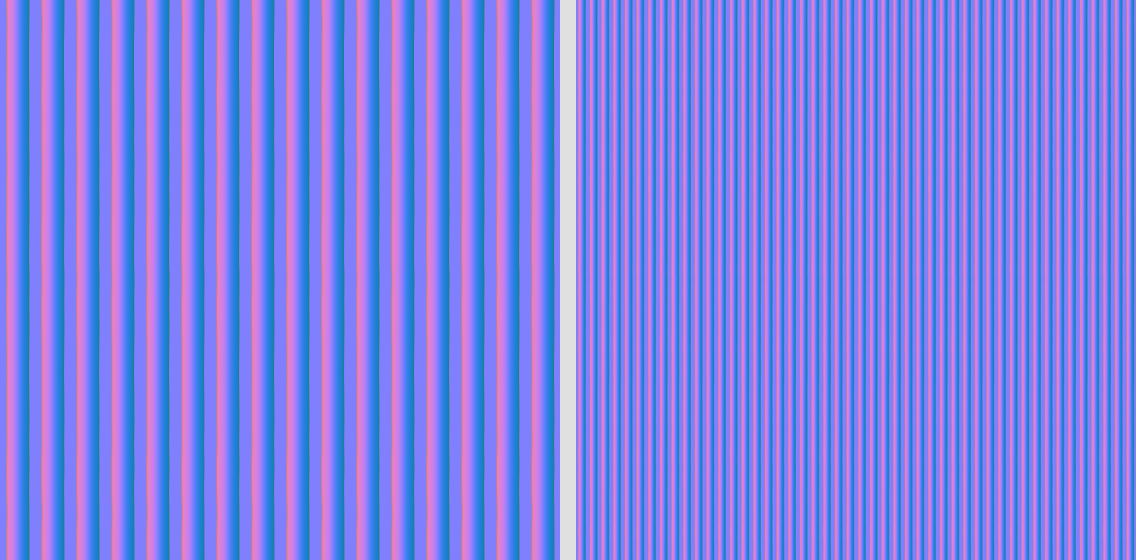
Left, the tile; right, the same tile 3 across and 3 down.
Write a WebGL 1 fragment shader that draws this texture map.

```glsl
precision highp float;
// Tangent-space normal map of upright rounded ribs on a flat sheet.
// Each rib has a parabolic section, so its slope grows linearly from the crest;
// thin steep rims close its sides and waver slightly along the height.

uniform vec2 u_resolution;

#define RIBS 16.0          // repeats across
#define RIB_LEFT 0.197     // rib sides, as fractions of one repeat
#define RIB_RIGHT 0.822
#define SLOPE 1.6          // steepness of the section at its sides
#define RIM_WIDTH 0.026    // fraction of one repeat
#define WAVER 0.007        // sideways drift of the rims
#define WAVER_CELLS 24.0   // noise cells over the height
#define RIM_LEFT_COLOR vec3(0.83, 0.50, 0.40)
#define RIM_RIGHT_COLOR vec3(0.10, 0.50, 0.45)

float hash(float cell, float seed) {
  return fract(sin(cell * 12.99 + seed * 78.23) * 437.58);
}

// Value noise in -1..1 that wraps from the top edge to the bottom one.
float wrappedNoise(float y, float seed) {
  float p = y * WAVER_CELLS;
  float cell = floor(p);
  float a = hash(mod(cell, WAVER_CELLS), seed);
  float b = hash(mod(cell + 1.0, WAVER_CELLS), seed);
  return 2.0 * mix(a, b, smoothstep(0.0, 1.0, p - cell)) - 1.0;
}

// Share of a pixel covered by a line of the given width at distance d.
float lineCoverage(float d, float width, float pixel) {
  float h = 0.5 * width;
  return (clamp(d + 0.5 * pixel, -h, h) - clamp(d - 0.5 * pixel, -h, h)) / pixel;
}

vec3 encodeNormal(vec3 n) {
  return 0.5 + 0.5 * normalize(n);
}

void main() {
  vec2 uv = gl_FragCoord.xy / u_resolution;
  float x = fract(uv.x * RIBS);
  float pixel = RIBS / u_resolution.x;

  // Signed distances to the two sides, positive towards the rib.
  float fromLeft = x - RIB_LEFT - WAVER * wrappedNoise(uv.y, 1.0);
  float fromRight = RIB_RIGHT + WAVER * wrappedNoise(uv.y, 2.0) - x;

  // Rib section: t runs from -1 at the left side to 1 at the right.
  float center = 0.5 * (RIB_LEFT + RIB_RIGHT);
  float halfWidth = 0.5 * (RIB_RIGHT - RIB_LEFT);
  float t = clamp((x - center) / halfWidth, -1.0, 1.0);
  vec3 rib = encodeNormal(vec3(-SLOPE * t, 0.0, 1.0));
  vec3 sheet = encodeNormal(vec3(0.0, 0.0, 1.0));

  float inside = clamp(min(fromLeft, fromRight) / pixel + 0.5, 0.0, 1.0);
  vec3 color = mix(sheet, rib, inside);

  // Steep rims
  color = mix(color, RIM_LEFT_COLOR, lineCoverage(fromLeft, RIM_WIDTH, pixel));
  color = mix(color, RIM_RIGHT_COLOR, lineCoverage(fromRight, RIM_WIDTH, pixel));

  gl_FragColor = vec4(color, 1.0);
}
```
